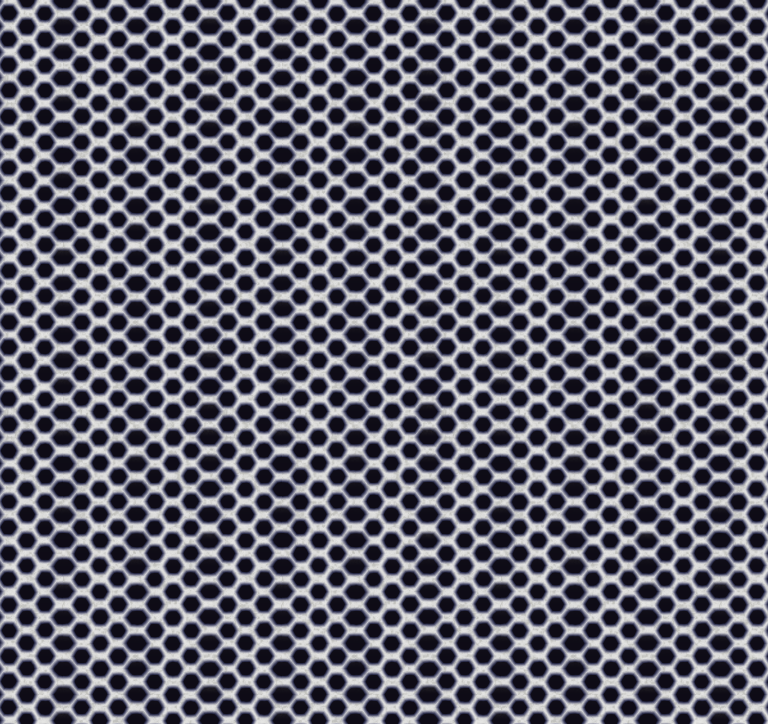
Reproduce this texture procedurally as a WebGL 2 fragment shader.

```glsl
#version 300 es
precision highp float;
// Pale knitted mesh with staggered dark holes, every fourth column wider.
// Each pixel takes its distance to the nearest rounded-hexagon hole, and a
// soft ramp turns that distance into hole, bluish rim or fibrous thread.
uniform vec2 u_resolution;
out vec4 outColor;

// Lengths are fractions of the canvas width.
const vec2 PITCH = vec2(0.02376, 0.03346);       // column and row spacing
const vec2 ORIGIN = vec2(0.3678, 0.4733);        // centre of one wide hole
const vec2 TILE = vec2(12.0, 13.0);              // holes before variation repeats
const float WIDE_EVERY = 4.0;
const vec2 HOLE_RADIUS = vec2(0.0115, 0.0111);
const vec2 WIDE_RADIUS = vec2(0.0147, 0.0113);
const float HEX_BLEND = 0.55;                    // 0 ellipse, 1 hexagon
const float POSITION_JITTER = 0.0013;
const float SIZE_JITTER = 0.07;
const float RIM_INNER = -0.0024;
const float RIM_OUTER = 0.0031;
const float FIBRE_SCALE = 260.0;

const vec3 HOLE = vec3(0.055, 0.045, 0.085);
const vec3 NAVY = vec3(0.08, 0.09, 0.21);
const vec3 THREAD_LIGHT = vec3(0.88, 0.88, 0.875);
const vec3 THREAD_SHADE = vec3(0.69, 0.69, 0.67);
const vec3 LINT = vec3(0.17, 0.16, 0.17);

float hash(vec2 p) {
    vec3 q = fract(vec3(p.xyx) * 0.1031);
    q += dot(q, q.yzx + 33.33);
    return fract((q.x + q.y) * q.z);
}

float noise(vec2 p) {
    vec2 i = floor(p), f = fract(p);
    f = f * f * (3.0 - 2.0 * f);
    return mix(mix(hash(i), hash(i + vec2(1, 0)), f.x),
               mix(hash(i + vec2(0, 1)), hash(i + vec2(1, 1)), f.x), f.y);
}

// Approximate signed distance to a hexagonal hole with points left and right.
float holeDistance(vec2 p, vec2 radius) {
    vec2 q = abs(p / radius);
    float hexagon = max(q.y, dot(q, vec2(0.866, 0.5))) * 1.06;
    float reach = mix(length(q), hexagon, HEX_BLEND);
    return (reach - 1.0) * min(radius.x, radius.y);
}

// Nearest hole: x is the distance, y the lint near the top of wide holes.
vec2 mesh(vec2 p) {
    vec2 nearest = vec2(1.0, 0.0);
    float column = round(p.x / PITCH.x);
    for (int i = -1; i <= 1; i++) {
        float c = column + float(i);
        float shift = 0.5 * mod(c, 2.0);
        float row = round(p.y / PITCH.y - shift);
        for (int j = -1; j <= 1; j++) {
            float r = row + float(j);
            vec2 id = mod(vec2(c, r), TILE);
            vec2 jitter = vec2(hash(id + 3.7), hash(id + 19.1)) - 0.5;
            vec2 local = p - vec2(c, r + shift) * PITCH - jitter * POSITION_JITTER;
            float wide = 1.0 - step(0.5, mod(c, WIDE_EVERY));
            vec2 radius = mix(HOLE_RADIUS, WIDE_RADIUS, wide);
            radius *= 1.0 + SIZE_JITTER * (hash(id + 41.3) - 0.5);
            float d = holeDistance(local, radius);
            float top = smoothstep(0.0, 0.9, local.y / radius.y);
            float lint = top * mix(0.15, 0.8, wide) * hash(id + 7.9);
            if (d < nearest.x) nearest = vec2(d, lint);
        }
    }
    return nearest;
}

void main() {
    vec2 p = gl_FragCoord.xy / u_resolution.x - ORIGIN;
    float pixel = 1.0 / u_resolution.x;
    vec2 hole = mesh(p);

    // Fibres, in a patch that repeats with the holes.
    vec2 patchSize = TILE * PITCH;
    vec2 fibre = mod(p, patchSize) * FIBRE_SCALE;
    float coarse = noise(fibre);
    float fine = noise(fibre * 2.3 + 17.0);
    float d = hole.x + (coarse - 0.5) * 0.0007;

    // Thread: brightest along its ridge, mottled by fibres.
    float mottle = smoothstep(0.35, 0.95, 0.6 * coarse + 0.4 * fine);
    vec3 thread = mix(THREAD_LIGHT, THREAD_SHADE, 0.75 * mottle);
    thread += 0.05 * (fine - 0.5);

    // Hole: dark centre, navy rim and a little lint.
    vec3 inside = mix(HOLE, NAVY, smoothstep(-0.0031, -0.0013, d));
    inside = mix(inside, LINT, hole.y * (0.5 + 0.5 * fine));

    // Soft edge between hole and thread.
    float cover = smoothstep(RIM_INNER - 0.5 * pixel, RIM_OUTER + 0.5 * pixel, d);
    vec3 color = mix(inside, thread, cover);
    color.b += 0.12 * cover * (1.0 - cover);
    outColor = vec4(color, 1.0);
}
```
